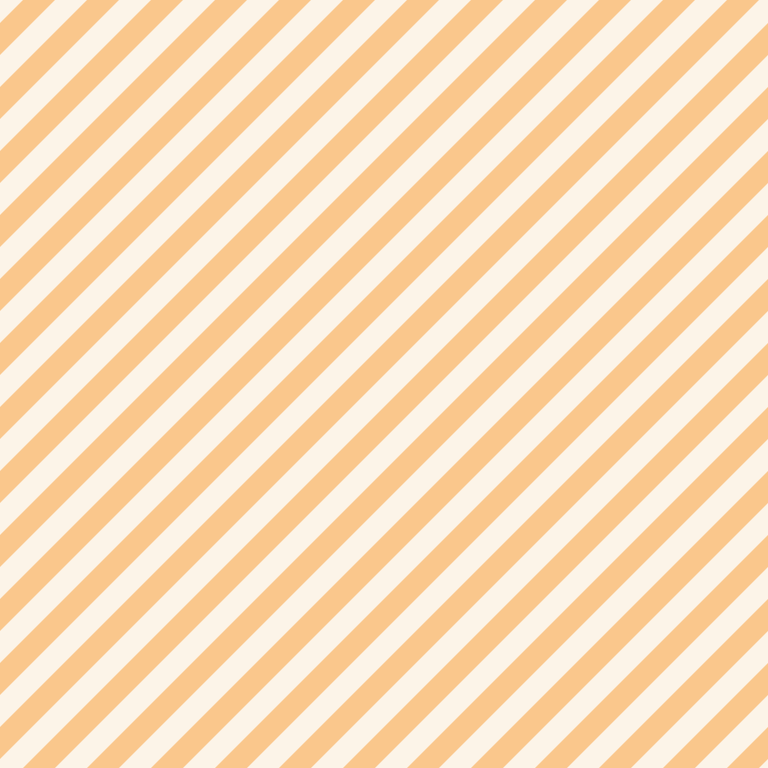
Reproduce this pattern procedurally as a WebGL 1 fragment shader.

```glsl
precision highp float;
// Even diagonal stripes in apricot on cream, rising to the right at 45 degrees.
// A signed distance to the nearest stripe edge is taken from one wrapped
// diagonal coordinate; a whole number of repeats keeps the tile seamless.

uniform vec2 u_resolution;

#define REPEATS 12.0        // stripes along each side of the tile
#define STRIPE_SHARE 0.5    // part of each repeat that is coloured
#define STRIPE_CENTER 0.609 // stripe middle within a repeat
#define EDGE_PIXELS 1.0     // width of the smoothed edge
#define CREAM vec3(0.99, 0.957, 0.91)
#define APRICOT vec3(0.98, 0.78, 0.55)

// Signed distance to the stripe edge in canvas units, negative inside.
float stripeDistance(vec2 uv) {
  float phase = REPEATS * (uv.x - uv.y) - STRIPE_CENTER;
  float fromCenter = abs(fract(phase + 0.5) - 0.5);
  return (fromCenter - 0.5 * STRIPE_SHARE) / (REPEATS * sqrt(2.0));
}

void main() {
  vec2 uv = gl_FragCoord.xy / u_resolution;
  float edgeWidth = EDGE_PIXELS / min(u_resolution.x, u_resolution.y);

  // Linear coverage across the edge.
  float stripe = clamp(0.5 - stripeDistance(uv) / edgeWidth, 0.0, 1.0);
  gl_FragColor = vec4(mix(CREAM, APRICOT, stripe), 1.0);
}
```
